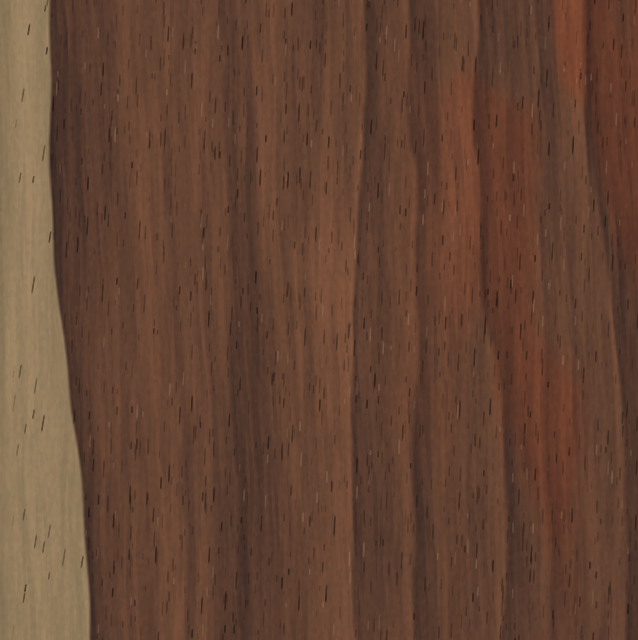
This texture is drawn by a Shadertoy shader. Its source:

```glsl
float hash(vec2 p) {
    vec3 q = fract(p.xyx * 0.1031);
    q += dot(q, q.yzx + 33.33);
    return fract((q.x + q.y) * q.z);
}

vec2 hash2(vec2 p) {
    return vec2(hash(p), hash(p + 57.0));
}

// Smooth cellular noise: cell values blended by distance
float cellular(vec2 p) {
    vec2 cell = floor(p), f = p - cell;
    float sum = 0.0, total = 0.0;
    for (int j = -1; j <= 1; j++)
    for (int i = -1; i <= 1; i++) {
        vec2 o = vec2(i, j);
        vec2 d = o + hash2(cell + o) - f;
        float w = exp(-7.0 * dot(d, d));
        sum += w * hash(cell + o + 131.0);
        total += w;
    }
    return sum / total;
}

// Short leaning dashes scattered over a jittered grid
float pores(vec2 p, vec2 cells, float share, float slant, float seed) {
    vec2 base = floor(p * cells);
    float mask = 0.0;
    for (int j = -1; j <= 1; j++)
    for (int i = -1; i <= 1; i++) {
        vec2 id = base + vec2(i, j);
        vec2 d = p - (id + hash2(id + seed)) / cells;
        float halfLength = mix(0.15, 0.5, hash(id + seed + 19.0)) / cells.y;
        float across = 1.0 - smoothstep(0.0004, 0.0021, abs(d.x - slant * d.y));
        float along = 1.0 - smoothstep(0.55, 1.0, abs(d.y) / halfLength);
        float depth = mix(0.45, 1.0, hash(id + seed + 41.0));
        mask = max(mask, across * along * depth * step(hash(id + seed + 73.0), share));
    }
    return mask;
}

// Growth rings: top position, drift towards the bottom, strength
const vec3 rings[8] = vec3[8](
    vec3(0.262, 0.030, 0.30), vec3(0.350, 0.026, 0.48),
    vec3(0.435, 0.035, 0.25), vec3(0.568, -0.018, 1.00),
    vec3(0.645, 0.010, 0.72), vec3(0.745, 0.045, 0.80),
    vec3(0.840, 0.020, 0.35), vec3(0.925, 0.060, 0.75));

float ringTone(vec2 p, float ragged) {
    float tone = 0.0, down = 1.0 - p.y;
    for (int k = 0; k < 8; k++) {
        vec3 ring = rings[k];
        float phase = float(k) * 2.4;
        float bend = 0.005 * sin(p.y * 8.0 + phase) + 0.002 * sin(p.y * 23.0 + phase * 3.0);
        float d = p.x - ring.x - ring.y * smoothstep(0.1, 0.9, down) - bend + ragged;
        float side = smoothstep(-0.006, 0.005, d);
        float late = side * exp(-max(d, 0.0) / (0.018 + 0.014 * ring.z));
        float early = (1.0 - side) * exp(min(d, 0.0) / 0.03);
        tone += ring.z * (0.22 * early - 0.43 * late);
    }
    return tone;
}

void mainImage(out vec4 fragColor, in vec2 fragCoord) {
    vec2 p = fragCoord / iResolution.xy;
    vec2 g = p;
    g.x += 0.03 * p.y + 0.004 * sin(p.y * 6.0 + p.x * 9.0) + 0.0015 * sin(p.y * 21.0 + p.x * 30.0);

    // Grain from broad stripes to fine fibres
    float broad = cellular(g * vec2(24.0, 1.3)) - 0.5;
    float stripe = cellular(g * vec2(75.0, 3.0) + 17.0) - 0.5;
    float fibre = cellular(g * vec2(210.0, 12.0) + 43.0) - 0.5;
    float speck = cellular(p * vec2(250.0, 130.0) + 91.0) - 0.5;
    float patchy = cellular(g * vec2(9.0, 3.5) + 5.0) - 0.5;
    float ragged = 0.010 * (cellular(g * vec2(45.0, 9.0) + 29.0) - 0.5);

    // Heartwood
    float edge = 0.079 + 0.062 * smoothstep(0.25, 0.97, 1.0 - p.y)
               + 0.0015 * sin(p.y * 31.0) + 0.25 * ragged;
    float inside = p.x - edge;
    float tone = 0.60 + ringTone(p, ragged) + 0.30 * broad + 0.24 * stripe
               + 0.19 * fibre + 0.12 * speck + 0.15 * patchy;
    tone -= 0.42 * exp(-max(inside, 0.0) / 0.016);
    tone -= 0.06 * (1.0 - smoothstep(0.15, 0.3, p.x));
    vec3 heart = mix(vec3(0.225, 0.160, 0.140), vec3(0.495, 0.328, 0.235), clamp(tone, 0.0, 1.15));
    float redness = smoothstep(0.55, 0.85, p.x) * smoothstep(-0.25, 0.3, patchy + 0.5 * broad);
    heart *= mix(vec3(1.0), vec3(1.04, 0.90, 0.86), redness);

    // Sapwood
    float pale = 0.6 + 0.5 * broad + 0.35 * stripe + 0.30 * fibre + 0.22 * speck;
    pale -= 0.4 * (1.0 - smoothstep(0.0, 0.025, p.x));
    vec3 sap = mix(vec3(0.49, 0.42, 0.315), vec3(0.635, 0.530, 0.395), clamp(pale, 0.0, 1.2));

    float isHeart = smoothstep(-0.004, 0.003, inside);
    vec3 color = mix(sap, heart, isHeart);

    // Dark vessels, hairline vessels and pale mineral-filled vessels
    float slant = mix(0.16, 0.05, isHeart);
    float dark = pores(p, vec2(85.0, 27.0), 0.17, slant, 3.0);
    dark *= mix(smoothstep(0.01, 0.045, p.x), 0.85, isHeart);
    float hairline = pores(p, vec2(150.0, 32.0), 0.20, 0.03, 211.0) * isHeart;
    float filled = pores(p, vec2(80.0, 34.0), 0.07, 0.04, 307.0) * isHeart;
    color *= 1.0 - 0.52 * dark;
    color *= 1.0 - 0.24 * hairline;
    color = mix(color, vec3(0.60, 0.49, 0.40), 0.42 * filled);

    fragColor = vec4(color, 1.0);
}
```
